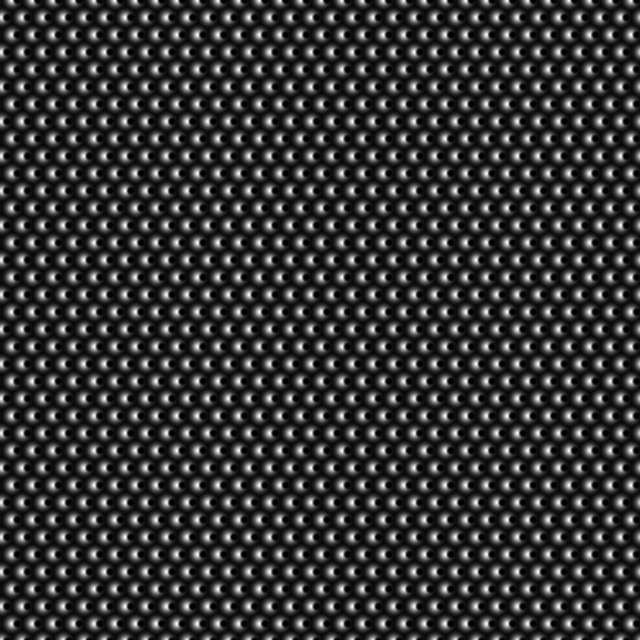
This pattern is drawn by a WebGL 1 fragment shader. Its source:

```glsl
precision highp float;
// Staggered rows of soft glowing crescents on a near-black ground.

uniform vec2 u_resolution;

#define COLUMNS 31.0        // crescents across the canvas
#define ROWS 36.95          // rows down the canvas
#define START_X 0.585       // first crescent, in column pitches
#define START_Y 0.01        // first row below the top, in column pitches
#define GLOW_LINEAR 2.5     // falloff close to the centre
#define GLOW_SQUARE 9.1     // falloff further out
#define CORE_SOFTNESS 0.04  // rounding of the brightest point
#define SHADE_OFFSET 0.25   // shadow centre, right of the glow
#define SHADE_INNER 0.08    // fully dark radius
#define SHADE_OUTER 0.27    // radius where the shadow ends
#define PEAK 1.0            // brightest grey

// Signed distance along x to the nearest whole step.
float nearestRepeat(float x) {
  return fract(x + 0.5) - 0.5;
}

// Light around a centre, falling off smoothly with distance.
float glow(vec2 offset) {
  float r = sqrt(dot(offset, offset) + CORE_SOFTNESS * CORE_SOFTNESS) - CORE_SOFTNESS;
  return exp(-GLOW_LINEAR * r - GLOW_SQUARE * r * r);
}

// Soft disc that bites the right side off each glow.
float shade(vec2 offset) {
  return smoothstep(SHADE_INNER, SHADE_OUTER, length(offset));
}

void main() {
  // Column pitches, with y measured down from the top edge.
  vec2 uv = gl_FragCoord.xy / u_resolution.y;
  vec2 p = vec2(uv.x, 1.0 - uv.y) * COLUMNS;
  float rowHeight = COLUMNS / ROWS;
  float nearestRow = floor((p.y - START_Y) / rowHeight + 0.5);

  float light = 0.0;
  float visibility = 1.0;
  for (int j = -1; j <= 1; j++) {
    float row = nearestRow + float(j);
    float x = p.x - START_X - 0.5 * mod(row, 2.0);
    float y = p.y - START_Y - row * rowHeight;
    light = max(light, glow(vec2(nearestRepeat(x), y)));
    visibility *= shade(vec2(nearestRepeat(x - SHADE_OFFSET), y));
  }

  gl_FragColor = vec4(vec3(PEAK * light * visibility), 1.0);
}
```
